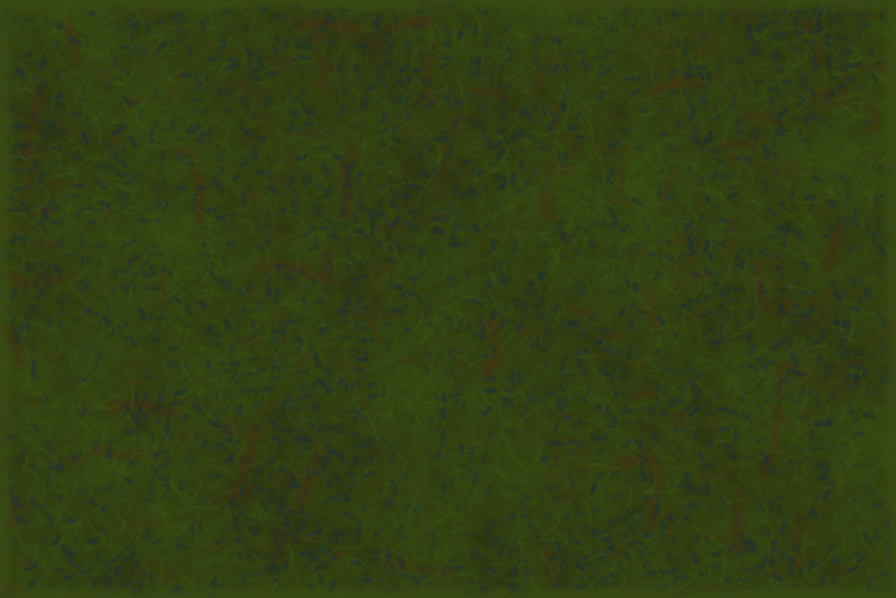
Reproduce this texture procedurally as a WebGL 2 fragment shader.

```glsl
#version 300 es
precision highp float;
// Dark mossy felt: layered sines make soft green mottling, and jittered cells
// scatter curved strokes over it as rusty streaks, blue flecks and thin
// bright fibres. A narrow, paler green border frames the cloth.

uniform vec2 u_resolution;
out vec4 fragColor;

const float PI = 3.14159265;
const vec3 MOSS  = vec3(0.196, 0.246, 0.064);
const vec3 SHADE = vec3(0.180, 0.198, 0.064);
const vec3 LEAF  = vec3(0.205, 0.300, 0.074);
const vec3 FIBRE = vec3(0.225, 0.365, 0.070);
const vec3 RUST  = vec3(0.268, 0.172, 0.072);
const vec3 BLUE  = vec3(0.105, 0.180, 0.205);
const vec3 FRAME = vec3(0.225, 0.290, 0.075);

vec3 hash3(vec2 cell, float seed) {
    vec3 h = fract(vec3(cell, seed) * vec3(0.1031, 0.1030, 0.0973));
    h += dot(h, h.yxz + 33.33);
    return fract((h.xxy + h.yzz) * h.zyx);
}

mat2 rotation(float angle) {
    float c = cos(angle), s = sin(angle);
    return mat2(c, s, -s, c);
}

// Warped sines in rotated octaves, roughly -1 to 1.
float waves(vec2 p, float seed) {
    float sum = 0.0, weight = 0.5;
    p += seed * vec2(7.3, 3.9);
    for (int i = 0; i < 6; i++) {
        sum += weight * sin(p.x + 1.4 * sin(p.y * 0.8 + seed)) * cos(p.y + sin(p.x * 0.7));
        p = rotation(1.1) * p * 1.8 + 2.7;
        weight *= 0.72;
    }
    return sum;
}

// Coverage of one bent stroke per cell; halfLen and width are in cell units.
// An axis value of 1 turns strokes towards the horizontal and vertical.
float strokes(vec2 p, float cells, float halfLen, float width, float bend,
              float axis, float density, float seed) {
    p = p * cells + seed * 5.17;
    vec2 home = floor(p);
    float cover = 0.0;
    for (int y = -1; y <= 1; y++)
    for (int x = -1; x <= 1; x++) {
        vec2 cell = home + vec2(x, y);
        vec3 place = hash3(cell, seed);
        vec3 form = hash3(cell, seed + 41.0);
        float snapped = floor(place.z * 2.0) * 0.5 * PI + (form.x - 0.5) * 0.6;
        float angle = mix(place.z * PI, snapped, axis);
        vec2 q = rotation(angle) * (p - cell - place.xy);
        q.y += bend * (form.y - 0.5) * q.x * q.x;
        float reach = halfLen * mix(0.5, 1.0, form.x);
        float d = length(vec2(max(abs(q.x) - reach, 0.0), q.y));
        float present = smoothstep(-0.08, 0.08, density - form.z);
        float ink = 1.0 - smoothstep(width * 0.15, width, d);
        cover = max(cover, ink * present * mix(0.45, 1.0, form.y));
    }
    return cover;
}

// Several overlapping nets of fibres, from soft and deep to fine and near.
float fibres(vec2 p, float density) {
    float sum = 0.0;
    for (int i = 0; i < 6; i++) {
        float layer = float(i);
        float cells = 15.0 + 4.0 * layer;
        sum += strokes(p, cells, 0.6, 0.0042 * cells, 1.6, 0.0, density, layer + 3.0);
    }
    return sum;
}

void main() {
    vec2 p = gl_FragCoord.xy / u_resolution.y;
    float aspect = u_resolution.x / u_resolution.y;

    // Broad patches and fine grain of the ground.
    float patches = waves(p * 9.0, 1.0);
    float grain = waves(p * 75.0, 2.0);
    float tone = patches * 0.6 + grain * 0.4;
    vec3 color = mix(MOSS, SHADE, smoothstep(0.0, 0.9, -tone));
    color = mix(color, LEAF, smoothstep(-0.1, 0.9, tone) * 0.75);

    // Rusty streaks with ragged edges.
    vec2 ragged = p + 0.007 * vec2(waves(p * 38.0, 3.0), waves(p * 38.0, 4.0));
    float rustZone = 0.30 + 0.25 * waves(p * 6.0, 5.0);
    float rust = strokes(ragged, 9.0, 0.55, 0.13, 0.8, 1.0, rustZone, 12.0);
    rust = max(rust, 0.7 * strokes(ragged, 20.0, 0.5, 0.22, 1.0, 1.0, rustZone, 13.0));
    color = mix(color, RUST, rust * (0.55 + 0.2 * grain));

    // Small blue flecks gathered in loose drifts.
    float blueZone = 0.34 - 0.30 * patches + 0.25 * waves(p * 13.0, 6.0);
    float flecks = strokes(p, 38.0, 0.32, 0.27, 0.8, 0.0, blueZone, 21.0);
    flecks = max(flecks, 0.8 * strokes(p, 52.0, 0.35, 0.30, 0.8, 0.0, blueZone, 22.0));
    color = mix(color, BLUE, flecks * 0.68);

    // Thin bright fibres lie on top, denser on the lighter patches.
    float net = fibres(p, 0.40 + 0.25 * patches);
    color = mix(color, FIBRE, min(net * 0.22, 0.50));

    // Soft pale border.
    vec2 inset = min(p, vec2(aspect, 1.0) - p);
    float edge = min(inset.x, inset.y) + 0.006 * waves(p * 20.0, 7.0);
    color = mix(FRAME, color, mix(0.25, 1.0, smoothstep(0.004, 0.026, edge)));

    fragColor = vec4(color, 1.0);
}
```
